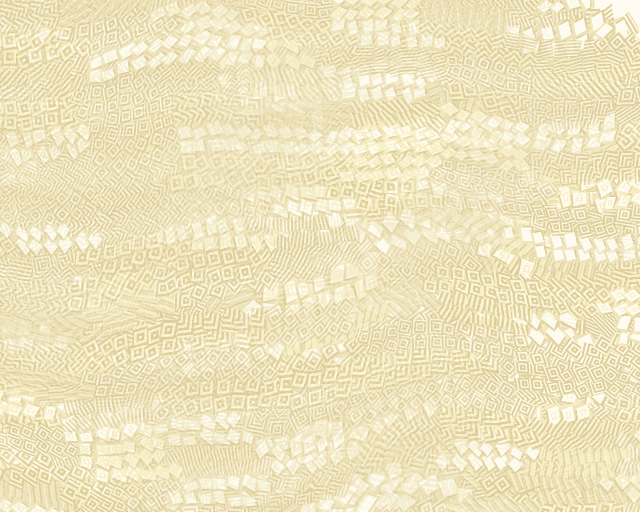
Reproduce this texture procedurally as a Shadertoy shader.

```glsl
#define LAYERS 6
#define CELL 0.052
#define LINE_PERIOD 0.0078
#define CONTRAST 1.25
#define TAN vec3(0.87, 0.805, 0.615)
#define STRAW vec3(0.92, 0.87, 0.70)
#define SAND vec3(0.935, 0.895, 0.755)
#define CREAM vec3(0.96, 0.94, 0.83)
#define BUTTER vec3(0.975, 0.94, 0.77)
#define PAPER vec3(0.995, 0.985, 0.945)

float hash(vec2 p) {
    vec3 q = fract(p.xyx * 0.1031);
    q += dot(q, q.yzx + 33.33);
    return fract((q.x + q.y) * q.z);
}

mat2 rotation(float a) {
    return mat2(cos(a), sin(a), -sin(a), cos(a));
}

float boxDistance(vec2 p, vec2 halfSize) {
    vec2 d = abs(p) - halfSize;
    return max(d.x, d.y);
}

float fill(float d) {
    float soft = 0.6 / iResolution.y;
    return 1.0 - smoothstep(-soft, soft, d);
}

float lines(float d, float period) {
    float band = (0.27 - abs(fract(d / period) - 0.5)) * period;
    return mix(0.04, 0.88, fill(band));
}

// Broad areas where the stamps are larger in contrast
float strength(vec2 p) {
    float s = sin(5.3 * p.x + 2.0 * sin(3.1 * p.y) + 0.6) * sin(8.7 * p.y + 1.7 * sin(4.0 * p.x));
    s += 0.6 * sin(13.0 * p.x - 9.0 * p.y + 2.0 * sin(7.0 * p.y));
    return clamp(0.35 + 0.3 * s + 0.35 * smoothstep(0.65, 1.2, p.x), 0.0, 1.0);
}

// Engraving inside one stamp: rings, chevrons, stripes, blocks or smears
float engraving(vec2 p, vec2 halfSize, float kind, float seed) {
    float period = LINE_PERIOD * mix(0.8, 1.35, seed);
    if (kind < 0.34) return lines(max(abs(p.x), abs(p.y)), period);
    if (kind < 0.52) return lines(max(p.x, p.y), period);
    if (kind < 0.64) return lines(p.x + 0.15 * p.y, period);
    if (kind < 0.88) {
        vec2 b = vec2(p.x + 0.25 * p.y, p.y);
        float shadow = fill(boxDistance(b - vec2(0.003, -0.003), halfSize * 0.72));
        float face = fill(boxDistance(b, halfSize * 0.7));
        float window = fill(abs(boxDistance(b, halfSize * 0.25)) - 0.0007);
        float tone = mix(0.42, 0.02, shadow);
        tone = mix(tone, 1.0, face);
        return mix(tone, 0.55, window * step(0.5, seed));
    }
    return 0.42 + 0.2 * sin(p.y * 420.0 + seed * 6.0) + 0.15 * sin(p.y * 970.0);
}

vec3 ramp(float t) {
    vec3 c = mix(TAN, STRAW, smoothstep(0.0, 0.3, t));
    c = mix(c, SAND, smoothstep(0.3, 0.5, t));
    c = mix(c, CREAM, smoothstep(0.5, 0.75, t));
    return mix(c, PAPER, smoothstep(0.75, 1.0, t));
}

void mainImage(out vec4 fragColor, in vec2 fragCoord) {
    vec2 p = fragCoord / iResolution.y;
    float bareCorner = smoothstep(2.0, 2.04, 0.9 * p.x + p.y);
    float tone = mix(0.45, 1.0, bareCorner);
    float butter = 0.25 * (1.0 - bareCorner);

    // Bend the rows of stamps into shallow arcs
    vec2 bent = p + vec2(0.012 * sin(9.0 * p.y + 2.0 * p.x),
                         0.035 * sin(4.5 * p.x + 3.0 * p.y) + 0.01 * sin(13.0 * p.x));

    for (int layer = 0; layer < LAYERS; layer++) {
        float k = float(layer);
        float cell = CELL * (1.0 - 0.09 * k);
        mat2 turn = rotation(0.28 * sin(k * 2.4 + 0.5));
        vec2 grid = turn * bent / cell + 40.0 + k * 17.0;
        vec2 home = floor(grid);

        for (int j = -1; j <= 1; j++)
        for (int i = -1; i <= 1; i++) {
            vec2 id = home + vec2(i, j);
            float seed = hash(id + k * 71.0);
            float other = hash(id.yx + k * 37.0 + 9.0);
            vec2 offset = (grid - id - 0.5 - 0.36 * (vec2(seed, other) - 0.5)) * cell;
            vec2 center = p - offset * turn;
            if (0.9 * center.x + center.y > 2.035) continue;

            // Neighbours along a stroke share a kind and a lean
            vec2 stroke = floor((id + vec2(3.0 * hash(id.yy), 0.0)) / vec2(6.0, 2.0));
            float kind = hash(stroke + k * 13.0);
            float lean = hash(stroke.yx + k * 29.0 + 5.0);
            float angle = 1.3 * sin(3.0 * center.x + 4.0 * center.y + k) + 1.4 * (lean - 0.5) + 0.5 * (other - 0.5);
            vec2 q = rotation(angle) * offset;
            vec2 halfSize = cell * vec2(mix(0.5, 0.78, seed), mix(0.38, 0.6, other));

            float power = strength(center);
            float alpha = mix(0.4, 0.92, power) * step(0.22, hash(stroke + k * 53.0 + 3.0));
            float edge = boxDistance(q, halfSize);
            float mark = engraving(q, halfSize, kind, lean);
            float rim = fill(-edge - 0.0018) * step(0.0, q.x - q.y);
            mark = mix(mark, 0.1, 0.7 * rim);
            float cover = alpha * fill(edge);
            tone = mix(tone, mark, cover);
            butter = mix(butter, smoothstep(0.45, 0.85, 0.6 * lean + 0.4 * power + 0.15 * seed), cover);
        }
    }

    // Faint long streaks, then the colour ramp
    tone += 0.04 * sin(bent.y * 55.0 + 3.0 * sin(bent.x * 4.0)) * (1.0 - bareCorner);
    tone = clamp(0.45 + (tone - 0.45) * CONTRAST, 0.0, 1.0);
    float middle = smoothstep(0.3, 0.55, tone) * (1.0 - smoothstep(0.8, 1.0, tone));
    fragColor = vec4(mix(ramp(tone), BUTTER, butter * middle), 1.0);
}
```
